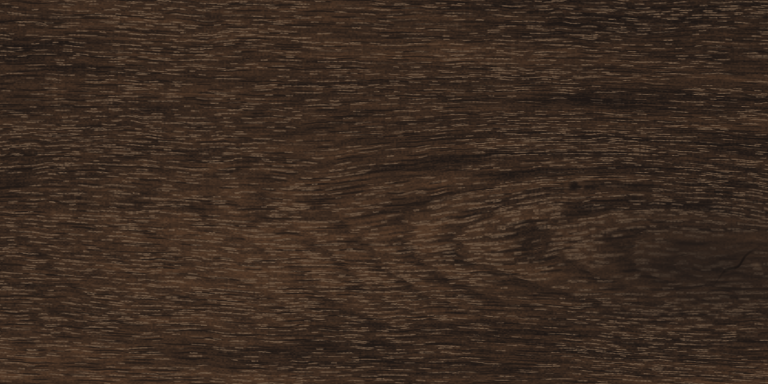
Reproduce this texture procedurally as a Shadertoy shader.

```glsl
// Dark stained oak board: fine horizontal fibres, thin pale and dark pores,
// nested growth arches pointing left and a shadowy knot at the right.
// Fibres are row noise, pores are scattered dashes, both along a bent grain.

const vec3 DARK_WOOD = vec3(0.118, 0.092, 0.080);
const vec3 WARM_WOOD = vec3(0.290, 0.205, 0.146);
const vec3 PALE_PORE = vec3(0.425, 0.342, 0.266);
const vec3 KNOT_DARK = vec3(0.120, 0.096, 0.086);

const vec2 KNOT = vec2(1.92, 0.31);        // large knot, canvas height = 1
const vec2 PIN_KNOT = vec2(1.495, 0.515);  // small knot
const float AXIS_TILT = -0.11;             // slope of the arch axis
const float ARCH_STRETCH = 0.25;           // height to length of the arches
const float RING_COUNT = 25.0;             // growth rings per unit
const float PORE_WIDTH = 0.0036;           // thickness of one pore line
const float PALE_AMOUNT = 0.75;
const float PORE_AMOUNT = 0.60;

float hash(vec2 p) {
    return fract(sin(dot(p, vec2(127.1, 311.7))) * 43758.5453);
}

float noise(vec2 p) {
    vec2 i = floor(p), f = fract(p);
    f = f * f * (3.0 - 2.0 * f);
    return mix(mix(hash(i), hash(i + vec2(1, 0)), f.x),
               mix(hash(i + vec2(0, 1)), hash(i + vec2(1, 1)), f.x), f.y);
}

// One row of noise, shifted at random so that streak ends never line up
float strand(float x, float row) {
    x += 17.0 * hash(vec2(row, 3.7));
    float i = floor(x);
    return mix(hash(vec2(i, row)), hash(vec2(i + 1.0, row)),
               smoothstep(0.0, 1.0, x - i));
}

float fibre(vec2 q) {
    float row = floor(q.y);
    return mix(strand(q.x, row), strand(q.x, row + 1.0),
               smoothstep(0.0, 1.0, q.y - row));
}

// Thin tapered dashes, one at most in each cell of a shifted row
float dashes(vec2 g, vec2 count, float seed, float density) {
    float y = g.y * count.y + seed;
    float row = floor(y);
    float x = g.x * count.x + 17.0 * hash(vec2(row, seed));
    vec2 cell = vec2(floor(x), row);
    float size = hash(cell + 0.31);
    float reach = abs(fract(x) - 0.5) / mix(0.18, 0.5, size);
    float center = 0.3 + 0.4 * hash(cell + 5.7);
    float dist = abs(y - row - center) / count.y;
    float line = 1.0 - smoothstep(0.15, 1.0, dist / PORE_WIDTH);
    float present = smoothstep(0.0, 0.35, density - hash(cell + 9.1));
    return line * (1.0 - smoothstep(0.55, 1.0, reach)) * present;
}

float bump(vec2 d) {
    return exp(-dot(d, d));
}

// Height of a point along the bent grain
float grainHeight(vec2 p, float fromAxis) {
    float swell = exp(-pow((p.x - 1.7) / 0.6, 2.0));
    float v = p.y - 0.4 * swell * fromAxis * exp(-fromAxis * fromAxis / 0.06);
    v -= 0.055 * p.x * exp(-pow((p.y - 0.6) / 0.22, 2.0)) * (1.0 - 0.5 * p.x);
    v += 0.05 * (noise(p * vec2(1.3, 2.2) + 4.0) - 0.5);
    v += 0.010 * (noise(p * vec2(6.0, 9.0)) - 0.5);
    return v + 0.005 * (noise(p * vec2(24.0, 34.0)) - 0.5);
}

// Growth rings: crisp dark outer edge, fading inward, frayed by the fibres
float growthRing(vec2 p, float fromAxis, float fray) {
    float r = length(vec2((p.x - KNOT.x) * ARCH_STRETCH, fromAxis));
    float s = r * RING_COUNT + 1.2 * noise(p * vec2(2.5, 6.0) + 9.0) + 0.3 * fray;
    float phase = fract(s);
    return smoothstep(0.0, 0.6, phase) * (1.0 - smoothstep(0.85, 1.0, phase)) - 0.5;
}

void mainImage(out vec4 fragColor, in vec2 fragCoord) {
    vec2 p = fragCoord / iResolution.y;
    float fromAxis = p.y - KNOT.y - AXIS_TILT * (p.x - KNOT.x);
    vec2 grain = vec2(p.x, grainHeight(p, fromAxis));

    // Grain at three scales
    float broad = fibre(grain * vec2(1.3, 15.0) + vec2(0.0, 50.0));
    float medium = fibre(grain * vec2(4.0, 62.0) + vec2(0.0, 200.0));
    float fine = fibre(grain * vec2(16.0, 220.0) + vec2(0.0, 400.0));
    float speckle = noise(p * vec2(210.0, 256.0));

    // Arches are strongest left of the knot
    float arches = bump((p - vec2(1.3, 0.39)) / vec2(0.6, 0.2));
    float ring = growthRing(p, fromAxis, medium + fine - 1.0);
    float tone = 0.55 + 0.40 * (broad - 0.5) + 0.32 * (medium - 0.5)
               + 0.44 * (fine - 0.5) + 0.38 * (speckle - 0.5)
               + ring * mix(0.12, 0.42, arches);
    tone += 0.36 * (noise(p * vec2(1.8, 3.5) + 20.0) - 0.5);
    tone += 0.12 * bump((p - vec2(0.6, 0.42)) / vec2(0.5, 0.15));
    tone += 0.15 * (1.0 - smoothstep(0.0, 0.035, grain.y));
    tone -= 0.07 * smoothstep(0.7, 1.0, p.y);
    vec3 color = mix(DARK_WOOD, WARM_WOOD, clamp(tone, 0.0, 1.15));

    // Long dark pores and short pale ones, gathered in patches and ring bands
    float patches = noise(p * vec2(3.0, 11.0) + 31.0);
    float gather = 0.30 + 0.6 * patches + ring * mix(0.15, 0.7, arches);
    float dark = 0.0, pale = 0.0;
    for (int i = 0; i < 3; i++) {
        float k = float(i);
        dark = max(dark, dashes(grain, vec2(5.0 + 2.0 * k, 52.0 + 13.0 * k),
                                120.0 + 71.3 * k, 0.85 - 0.5 * gather));
        pale = max(pale, dashes(grain, vec2(9.0 + 5.0 * k, 58.0 + 17.0 * k),
                                400.0 + 93.7 * k, gather));
    }
    color = mix(color, DARK_WOOD * 0.92, PORE_AMOUNT * dark);
    color = mix(color, PALE_PORE, PALE_AMOUNT * pale * (0.45 + 0.75 * speckle));

    // Large knot: soft shadow, ragged crack and a small pale fleck
    vec2 k = p - KNOT;
    float shadow = bump((k + vec2(0.08, 0.0)) / vec2(0.30, 0.13));
    color = mix(color, KNOT_DARK, 0.66 * shadow);
    float bend = k.y - 0.8 * k.x + 0.03 * (noise(p * 26.0) - 0.5);
    float crack = (1.0 - smoothstep(0.0, 0.007, abs(bend))) * bump(k / 0.06);
    color = mix(color, KNOT_DARK * 0.65, 0.7 * crack);
    float fleck = bump((k - vec2(0.05, 0.0)) / vec2(0.012, 0.005));
    color = mix(color, PALE_PORE, 0.5 * fleck);

    // Pin knot: dark core with a faint rim
    float pin = length((p - PIN_KNOT) * vec2(0.85, 1.0));
    pin += 0.008 * (noise(p * 90.0) - 0.5);
    color = mix(color, WARM_WOOD, 0.35 * exp(-pow((pin - 0.018) / 0.005, 2.0)));
    color = mix(color, KNOT_DARK * 0.8, 0.7 * (1.0 - smoothstep(0.004, 0.015, pin)));

    fragColor = vec4(color, 1.0);
}
```
